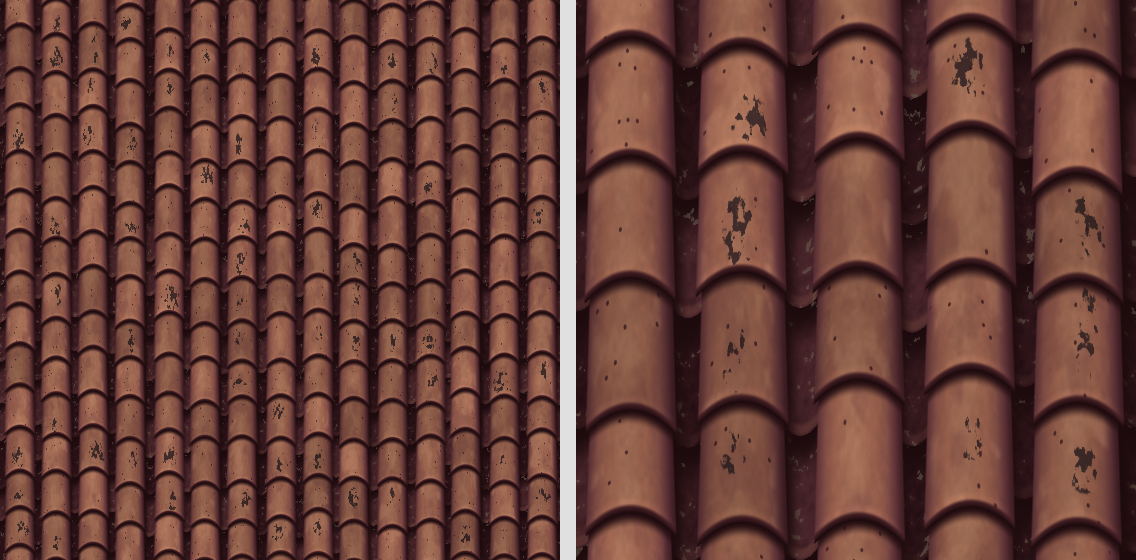
Left, the full canvas; right, a detail of the centre.
This texture is drawn by a WebGL 1 fragment shader. Its source:

```glsl
precision highp float;
// Weathered clay barrel-tile roof: columns of arched cover tiles over dark,
// recessed pan tiles. Each tile is found from jittered seams, then shaded as a
// half cylinder with a lip, a cast shadow and hashed stains. Wraps at the edges.

#define COLS 15.0
#define ROWS 14.0
#define HALF_WIDTH 0.405   // cover half width at its lower end, in columns
#define TAPER 0.035        // narrowing towards the upper end
#define ARCH 0.20          // rise of the cover's lower edge, in rows
#define SAG 0.14           // drop of the pan's lower edge, in rows
#define LIP 0.065          // lip thickness, in rows
#define SEAM_JITTER 0.22
#define COLUMN_SHIFT 0.40
#define TONE_VARIATION 0.20
#define STAIN_SHARE 0.36

uniform vec2 u_resolution;

const vec3 PALE  = vec3(0.62, 0.43, 0.335);
const vec3 CLAY  = vec3(0.56, 0.355, 0.28);
const vec3 BRICK = vec3(0.47, 0.28, 0.25);
const vec3 PLUM  = vec3(0.34, 0.18, 0.20);
const vec3 UMBER = vec3(0.22, 0.10, 0.12);
const vec3 SOOT  = vec3(0.11, 0.04, 0.05);
const vec3 GRIME = vec3(0.17, 0.12, 0.125);

float hash(vec2 p) {
  vec3 q = fract(p.xyx * 0.1031);
  q += dot(q, q.yzx + 33.33);
  return fract((q.x + q.y) * q.z);
}

float noise(vec2 p) {
  vec2 i = floor(p), f = fract(p);
  f = f * f * (3.0 - 2.0 * f);
  return mix(mix(hash(i), hash(i + vec2(1.0, 0.0)), f.x),
             mix(hash(i + vec2(0.0, 1.0)), hash(i + 1.0), f.x), f.y);
}

float fbm(vec2 p) {
  float sum = 0.0, gain = 0.5;
  for (int i = 0; i < 4; i++) {
    sum += gain * noise(p);
    p = p * 2.03 + 17.0;
    gain *= 0.5;
  }
  return sum / 0.9375;
}

// Hash of a tile that repeats over the whole canvas.
float tileHash(vec2 id, float salt) {
  return hash(mod(id, vec2(COLS, ROWS)) + salt * 23.7);
}

float seam(vec2 id, float salt) {
  return id.y + SEAM_JITTER * tileHash(id, salt);
}

// Row index, height above the lower seam, and depth below the upper seam.
vec3 findRow(float col, float y, float salt) {
  float row = floor(y);
  if (y < seam(vec2(col, row), salt)) row -= 1.0;
  return vec3(row, y - seam(vec2(col, row), salt),
              seam(vec2(col, row + 1.0), salt) - y);
}

// Recessed pan tiles, centred between the cover columns.
vec3 panColor(vec2 p) {
  float col = floor(p.x + 0.5);
  float x = p.x - col;
  float bend = max(0.0, 1.0 - x * x * 28.0);
  float y = p.y + SAG * bend + tileHash(vec2(col, 0.0), 5.0);
  vec3 r = findRow(col, y, 6.0);
  vec2 id = vec2(col, r.x);
  float grain = fbm(vec2(x * 16.0, r.y * 14.0) + 40.0 * tileHash(id, 7.0));
  float clean = smoothstep(0.25, 0.75, tileHash(id, 8.0));
  vec3 c = mix(mix(SOOT, UMBER, grain), PLUM, clean * (0.45 + 0.5 * grain));
  float rim = smoothstep(0.0, 0.03, r.y) * (1.0 - smoothstep(0.07, 0.12, r.y));
  c = mix(c, BRICK, 0.45 * rim * (0.3 + 0.7 * clean));
  c = mix(SOOT, c, smoothstep(0.03, 0.38, r.z));
  c = mix(c, vec3(0.42, 0.38, 0.32), 0.6 * smoothstep(0.70, 0.78, grain));
  return mix(SOOT, c, smoothstep(-0.15, 0.03, x) * 0.9);
}

// Stains, pale scuffs and pits in tile coordinates.
vec3 weather(vec3 c, vec2 id, vec2 t) {
  vec2 seed = 60.0 * vec2(tileHash(id, 11.0), tileHash(id, 12.0));
  float scuff = fbm(t * vec2(1.6, 2.2) + seed);
  c = mix(c, PALE * 1.06, 0.5 * smoothstep(0.52, 0.72, scuff));
  c = mix(c, BRICK, 0.5 * smoothstep(0.48, 0.25, scuff));
  c *= 0.94 + 0.12 * fbm(t * vec2(9.0, 14.0) + seed);

  vec2 spot = vec2(0.5 * (tileHash(id, 13.0) - 0.5), 0.25 + 0.4 * tileHash(id, 14.0));
  vec2 size = vec2(0.22 + 0.40 * tileHash(id, 15.0), 0.20 + 0.22 * tileHash(id, 16.0));
  float envelope = max(0.0, 1.0 - length((t - spot) / size));
  float speck = fbm(t * vec2(7.0, 11.0) + seed + 9.0);
  float stained = step(tileHash(id, 17.0), STAIN_SHARE);
  float stain = smoothstep(0.60, 0.70, speck + 0.34 * envelope - 0.08);
  c = mix(c, GRIME, 0.85 * stained * stain * smoothstep(0.0, 0.15, envelope));

  vec2 pit = t * vec2(5.0, 9.0) + seed;
  vec2 cell = floor(pit);
  vec2 center = 0.3 + 0.4 * vec2(hash(cell + 3.0), hash(cell + 71.0));
  float dot1 = 1.0 - smoothstep(0.10, 0.24, length(fract(pit) - center));
  return mix(c, UMBER, 0.8 * dot1 * step(0.95, hash(cell + 131.0)));
}

void main() {
  vec2 p = gl_FragCoord.xy / u_resolution * vec2(COLS, ROWS);
  float aa = 1.2 * COLS / u_resolution.x;

  // Cover tile under this point.
  float col = floor(p.x);
  float dx = p.x - col - 0.5 - 0.07 * (tileHash(vec2(col, 0.0), 1.0) - 0.5);
  float x0 = dx / HALF_WIDTH;
  float y = p.y - ARCH * max(0.0, 1.0 - x0 * x0)
          + COLUMN_SHIFT * tileHash(vec2(col, 0.0), 2.0);
  vec3 r = findRow(col, y, 3.0);
  vec2 id = vec2(col, r.x);
  float v = r.y / (r.y + r.z);
  dx -= 0.03 * (tileHash(id, 4.0) - 0.5);
  float width = HALF_WIDTH - TAPER * v;
  float x = dx / width;

  // Rounded clay body.
  float side = abs(x + 0.08);
  vec3 c = mix(CLAY, PALE, 0.6 * (1.0 - smoothstep(0.0, 0.5, abs(x + 0.12))));
  c = mix(c, BRICK, smoothstep(0.40, 0.80, side));
  c = weather(c, id, vec2(x, v));
  c = mix(c, PLUM, smoothstep(0.68, 0.95, side));
  c = mix(c, UMBER, 0.8 * smoothstep(0.88, 1.06, side));
  c *= 1.0 + TONE_VARIATION * (tileHash(id, 9.0) - 0.5);

  // Shadow from the tile above, then the dark lip with a faint worn edge.
  c = mix(mix(SOOT, UMBER, 0.3), c, smoothstep(0.0, 0.12, r.z));
  float edge = smoothstep(LIP, LIP + 0.03, r.y) * (1.0 - smoothstep(0.10, 0.16, r.y));
  c = mix(c, c * 1.08, edge);
  vec3 lip = mix(SOOT, UMBER * 1.15, smoothstep(0.0, LIP, r.y));
  c = mix(lip, c, smoothstep(LIP - 0.015, LIP + 0.025, r.y));

  float cover = 1.0 - smoothstep(-aa, aa, abs(dx) - width);
  gl_FragColor = vec4(mix(panColor(p), c, cover), 1.0);
}
```
